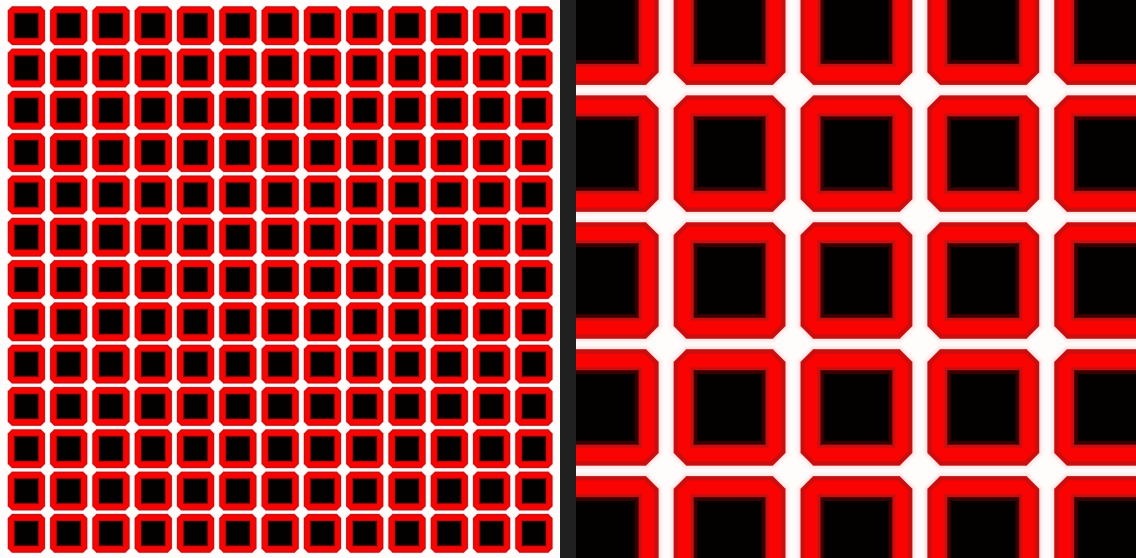
Left, the full canvas; right, a detail of the centre.
Reproduce this pattern procedurally as a Shadertoy shader.

```glsl
const vec2 CANVAS_CELLS = vec2(13.241, 13.190); // canvas size in tile pitches
const vec2 FIRST_CENTER = vec2(0.624, 0.583);   // lower left tile
const float LAST_TILE = 12.0;

const vec2 TILE_HALF = vec2(0.441, 0.459);
const vec2 CORE_HALF = vec2(0.283, 0.293);
const float CHAMFER = 0.10;
const float RIM_WIDTH = 0.034;
const float BEVEL_WIDTH = 0.024;
const float SHADE_WIDTH = 0.030;

const vec3 WHITE = vec3(1.00, 0.99, 0.99);
const vec3 PINK = vec3(1.00, 0.90, 0.90);
const vec3 RED = vec3(0.98, 0.01, 0.01);
const vec3 RIM_RED = vec3(0.78, 0.06, 0.06);
const vec3 MAROON = vec3(0.22, 0.00, 0.00);
const vec3 BLACK = vec3(0.01, 0.00, 0.00);

float boxDistance(vec2 p, vec2 halfSize) {
    vec2 d = abs(p) - halfSize;
    return max(d.x, d.y);
}

float chamferedBoxDistance(vec2 p, vec2 halfSize, float chamfer) {
    vec2 q = abs(p);
    float corner = (q.x + q.y - halfSize.x - halfSize.y + chamfer) * 0.7071;
    return max(boxDistance(p, halfSize), corner);
}

// Coverage of the region where the distance is negative
float fill(float d, float blur) {
    return 1.0 - smoothstep(-blur, blur, d);
}

vec3 tileColor(vec2 p, float blur) {
    float outer = chamferedBoxDistance(p, TILE_HALF, CHAMFER);
    float core = boxDistance(p, CORE_HALF);

    // Gap with a faint pink halo along the tile
    vec3 color = mix(PINK, WHITE, smoothstep(0.0, 0.045, outer));

    // Red frame with darker edges
    color = mix(color, RIM_RED, fill(outer, blur));
    color = mix(color, RED, fill(outer + RIM_WIDTH, blur));
    color = mix(color, RIM_RED, fill(core - BEVEL_WIDTH, blur));

    // Black core with a maroon border
    color = mix(color, MAROON, fill(core, blur));
    return mix(color, BLACK, fill(core + SHADE_WIDTH, blur));
}

void mainImage(out vec4 fragColor, in vec2 fragCoord) {
    vec2 p = fragCoord / iResolution.xy * CANVAS_CELLS - FIRST_CENTER;
    vec2 tile = clamp(floor(p + 0.5), 0.0, LAST_TILE);
    float blur = 0.7 * CANVAS_CELLS.y / iResolution.y;
    fragColor = vec4(tileColor(p - tile, blur), 1.0);
}
```
